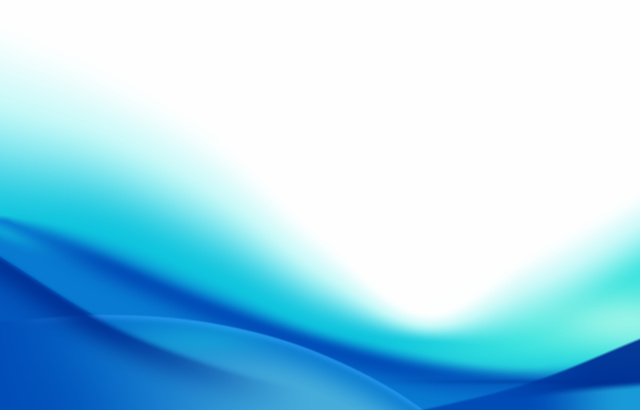
A Shadertoy shader for this background:

```glsl
// Soft cyan and blue waves sweeping below a bright white sky.

const vec3 WHITE = vec3(0.995, 0.998, 0.998);
const vec3 PALE  = vec3(0.74, 0.97, 0.97);
const vec3 CYAN  = vec3(0.06, 0.77, 0.87);
const vec3 AQUA  = vec3(0.22, 0.89, 0.87);
const vec3 MINT  = vec3(0.62, 0.96, 0.91);
const vec3 AZURE = vec3(0.03, 0.48, 0.82);
const vec3 MIST  = vec3(0.30, 0.70, 0.86);
const vec3 ROYAL = vec3(0.00, 0.29, 0.71);
const vec3 NAVY  = vec3(0.00, 0.19, 0.58);

// Smooth height curve through seven evenly spaced knots.
float curve(float x, float k[7]) {
    float s = clamp(x, 0.0, 0.9999) * 6.0;
    int i = int(s);
    float t = s - float(i);
    float b = k[i];
    float c = k[i + 1];
    float a = i > 0 ? k[max(i - 1, 0)] : 2.0 * b - c;
    float d = i < 5 ? k[min(i + 2, 6)] : 2.0 * c - b;
    return b + 0.5 * t * (c - a + t * (2.0 * a - 5.0 * b + 4.0 * c - d
             + t * (3.0 * (b - c) + d - a)));
}

// Coverage below an edge, for a given depth and softness.
float below(float depth, float soft) {
    return smoothstep(-soft, soft, depth);
}

// Band that rises over one width and fades over another.
float band(float depth, float rise, float fall) {
    float w = depth < 0.0 ? rise : fall;
    return exp(-depth * depth / (w * w));
}

// Elliptical glow.
float glow(vec2 p, vec2 center, vec2 size) {
    vec2 q = (p - center) / size;
    return exp(-dot(q, q));
}

// White to pale to saturated water.
vec3 haze(float t, vec3 water) {
    vec3 col = mix(WHITE, PALE, smoothstep(-0.1, 0.58, t));
    return mix(col, water, smoothstep(0.35, 1.08, t));
}

void mainImage(out vec4 fragColor, in vec2 fragCoord) {
    vec2 p = fragCoord / iResolution.xy;
    float x = p.x;
    float y = p.y;
    float px = 1.0 / iResolution.y;

    // Heights of the flowing edges
    float skyEdge  = curve(x, float[7](0.919, 0.807, 0.654, 0.415, 0.232, 0.374, 0.522));
    float waterTop = curve(x, float[7](0.482, 0.447, 0.339, 0.215, 0.167, 0.183, 0.333));
    float upper    = curve(x, float[7](0.467, 0.354, 0.244, 0.154, 0.091, 0.069, 0.069));
    float lower    = curve(x, float[7](0.374, 0.215, 0.112, 0.045, -0.01, -0.05, -0.08));
    float dome     = curve(x, float[7](0.215, 0.232, 0.211, 0.138, -0.006, -0.25, -0.5));
    float wedge    = curve(x, float[7](-0.3, -0.2, -0.12, -0.05, 0.002, 0.069, 0.173));
    float wedgeLow = curve(x, float[7](-0.3, -0.2, -0.14, -0.08, -0.02, 0.035, 0.062));
    float right = smoothstep(0.55, 0.85, x);

    // Hazy sky falling into cyan water
    vec3 col = haze((skyEdge - y) / (skyEdge - waterTop), mix(CYAN, AQUA, right));
    col = mix(col, MINT, 0.9 * glow(p, vec2(0.98, 0.215), vec2(0.13, 0.07)));
    col = mix(col, CYAN, 0.45 * right * band(y - 0.10, 0.03, 0.04));

    // Blue body under the upper ribbon
    float fall = (waterTop - y) / max(waterTop - upper, 0.02);
    float body = smoothstep(mix(0.15, 0.65, right), 1.1, fall);
    col = mix(col, AZURE, body);
    col = mix(col, CYAN, 0.5 * band(y - upper + 0.03, 0.02, 0.02) * glow(p, vec2(0.0, 0.44), vec2(0.1, 0.06)));

    // Dark upper ribbon, strongest left of the middle
    float upperFade = smoothstep(0.0, 0.2, x) * (1.0 - 0.35 * right);
    col = mix(col, ROYAL, 0.9 * upperFade * band(upper - y, 0.025, 0.04));

    // Deep blue between the left ribbon and the dome
    col = mix(col, ROYAL, 0.75 * below(lower - y, 0.004) * (1.0 - smoothstep(0.1, 0.4, x)));

    // Translucent dome with a thin bright rim
    float inside = below(dome - y, 1.5 * px);
    float mist = smoothstep(0.08, 0.5, x) * smoothstep(-0.01, 0.11, dome - y);
    vec3 domeCol = mix(mix(ROYAL, AZURE, smoothstep(-0.05, 0.25, x)), MIST, mist);
    domeCol = mix(domeCol, CYAN, 0.4 * glow(p, vec2(0.31, 0.17), vec2(0.10, 0.04)));
    domeCol = mix(domeCol, ROYAL, 0.6 * glow(p, vec2(0.0, 0.0), vec2(0.25, 0.13)));
    col = mix(col, domeCol, 0.9 * inside);
    col += 0.09 * inside * band(dome - y, 0.004, 0.012) * smoothstep(0.0, 0.15, x);

    // Lower ribbon with a crisp top and a soft underside
    float lowerFade = 1.0 - smoothstep(0.12, 0.5, x);
    col = mix(col, NAVY, 0.9 * lowerFade * band(lower - 0.015 - y, 0.013, 0.055));

    // Right wedge, its lit underside and the thin line across it
    float wedgeIn = below(wedge - y, 0.005);
    float under = below(wedgeLow - y, 0.012);
    vec3 underCol = mix(ROYAL, vec3(0.10, 0.61, 0.85), smoothstep(0.82, 0.98, x));
    vec3 wedgeCol = mix(ROYAL, NAVY, smoothstep(0.75, 0.95, x));
    col = mix(col, mix(wedgeCol, underCol, under), 0.95 * wedgeIn);
    col = mix(col, NAVY, 0.4 * right * band(y - 0.069, 0.006, 0.006));

    fragColor = vec4(clamp(col, 0.0, 1.0), 1.0);
}
```
